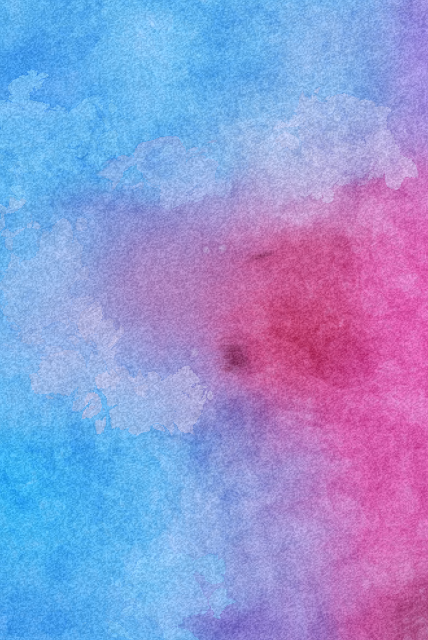
This background is drawn by a Shadertoy shader. Its source:

```glsl
// Grunge watercolour paper: blue washes on the left bleed through lilac into magenta on the right.

const vec3 BLUE = vec3(.37, .71, .94);
const vec3 DEEP_BLUE = vec3(.2, .56, .91);
const vec3 CYAN = vec3(.2, .71, .96);
const vec3 SKY = vec3(.49, .78, .96);
const vec3 LILAC = vec3(.61, .56, .82);
const vec3 VIOLET = vec3(.5, .4, .77);
const vec3 PALE = vec3(.77, .75, .89);
const vec3 MIST = vec3(.64, .71, .91);
const vec3 MAUVE = vec3(.69, .5, .73);
const vec3 PINK = vec3(.84, .39, .7);
const vec3 HOT_PINK = vec3(.9, .38, .72);
const vec3 CRIMSON = vec3(.77, .26, .45);
const vec3 STAIN = vec3(.45, .13, .3);

const float WARP = .024;   // raggedness of the wash borders
const float BLOOM = .36;   // contrast of the scattered drops
const float MOTTLE = .28;  // contrast of the pigment clouds
const float LOBES = .11;   // depth of the scalloped borders
const float GRAIN = .21;   // contrast of the paper tooth

vec2 hash2(vec2 cell) {
  vec3 a = fract(cell.xyx * vec3(.1031, .103, .0973));
  a += dot(a, a.yzx + 33.33);
  return fract((a.xx + a.yz) * a.zy);
}

float valueNoise(vec2 p) {
  vec2 i = floor(p), f = smoothstep(0., 1., p - i);
  float low = mix(hash2(i).x, hash2(i + vec2(1, 0)).x, f.x);
  float high = mix(hash2(i + vec2(0, 1)).x, hash2(i + 1.).x, f.x);
  return mix(low, high, f.y);
}

// Layered sines, each octave rotated and bent by itself
float ripple(vec2 p) {
  float sum = 0., amp = .5;
  for (int i = 0; i < 6; i++) {
    p = mat2(.8, .6, -.6, .8) * p * 1.8 + 1.7;
    p += .9 * sin(p.yx * 1.1);
    sum += amp * sin(p.x) * cos(p.y * .7);
    amp *= .62;
  }
  return sum;
}

// Cellular drops: overlapping tinted discs with a dried rim
float drops(vec2 p, float scale) {
  vec2 g = p * scale, cell = floor(g);
  float soft = max(.02, 1.2 * scale / iResolution.x), tone = 0.;
  for (int k = 0; k < 9; k++) {
    vec2 id = cell + vec2(k % 3 - 1, k / 3 - 1);
    vec2 h = hash2(id + scale * 7.), shape = hash2(id + 61. + scale);
    float d = length(g - id - .1 - .8 * h) - mix(.12, .62, shape.x);
    tone += (shape.y - .5) * smoothstep(soft, -soft, d);
    tone -= .16 * exp(-d * d / (soft * soft * 2.));
  }
  return tone;
}

// Soft pool of pigment; area holds centre and radii
void wash(inout vec3 c, vec2 p, vec4 area, vec3 tint, float strength) {
  vec2 d = (p - area.xy) / area.zw;
  c = mix(c, tint, strength * exp(-dot(d, d)));
}

// Torn pool with a faint rim; lobes push its border in and out
void blot(inout vec3 c, vec2 p, vec4 area, vec3 tint, float strength, float lobes) {
  float d = (length((p - area.xy) / area.zw) - 1.) * min(area.z, area.w) - LOBES * lobes;
  float body = smoothstep(.005, -.005, d) * mix(.6, 1., smoothstep(-.12, 0., d));
  c = mix(c, tint, strength * body * clamp(.85 + .5 * lobes, .3, 1.1));
  c = mix(c, c * c, .13 * exp(-pow(abs(d - .004) / .005, 2.)));
}

void mainImage(out vec4 fragColor, in vec2 fragCoord) {
  vec2 p = fragCoord / iResolution.xy * vec2(1, 1.5);
  vec2 q = p + WARP * vec2(ripple(p * 4.), ripple(p * 4. + 9.));
  vec2 torn = q + .04 * vec2(ripple(p * 9. + 3.), ripple(p * 9. + 20.));
  vec2 edge = mix(q, torn, .35);
  float lobes = drops(edge, 9.) + .6 * drops(edge, 19.) + .1;

  // Curved border between the cold and warm halves
  float bend = (q.y - .8) / .3;
  float side = torn.x - .67 + .29 * exp(-bend * bend) - .4 * smoothstep(.95, 1.25, q.y);
  vec3 c = mix(BLUE, LILAC, smoothstep(-.3, .03, side));
  c = mix(c, PINK, smoothstep(-.03, .25, side));

  // Cold pools
  wash(c, torn, vec4(.08, 1.32, .15, .12), DEEP_BLUE, .85);
  wash(c, torn, vec4(.33, 1.38, .22, .13), SKY, .5);
  wash(c, torn, vec4(.78, 1.4, .16, .14), MIST, .65);
  wash(c, torn, vec4(.27, .98, .16, .07), vec3(.42, .51, .83), .7);
  wash(c, q, vec4(.02, .38, .2, .24), CYAN, .85);
  wash(c, q, vec4(.04, .04, .2, .09), DEEP_BLUE, .6);
  wash(c, torn, vec4(.16, .72, .17, .19), MIST, .75);
  wash(c, torn, vec4(.48, .24, .1, .18), MIST, .65);
  wash(c, torn, vec4(.57, .04, .17, .07), VIOLET, .7);
  wash(c, q, vec4(1, 1.34, .1, .25), VIOLET + .1, .75);

  // Warm pools
  wash(c, q, vec4(.42, .84, .21, .16), MAUVE, .8);
  wash(c, q, vec4(.98, .75, .17, .3), HOT_PINK, .75);
  wash(c, torn, vec4(.7, .74, .15, .17), CRIMSON, .8);
  wash(c, torn, vec4(.72, .93, .13, .07), CRIMSON, .4);
  wash(c, q, vec4(1, .02, .13, .13), STAIN + .1, .6);

  // Pale clouds and light blue bays
  wash(c, torn, vec4(.7, 1.12, .25, .15), PALE, .75);
  blot(c, torn, vec4(.78, 1.16, .14, .1), PALE + .05, .45, lobes);
  blot(c, torn, vec4(.1, 1.18, .16, .08), SKY, .6, lobes);
  blot(c, torn, vec4(.35, 1.09, .1, .05), MIST, .6, lobes);
  blot(c, torn, vec4(.1, .82, .09, .11), PALE, .3, lobes);
  blot(c, torn, vec4(.34, .56, .09, .08), PALE, .55, lobes);
  blot(c, torn, vec4(.21, .63, .09, .05), PALE, .4, lobes);
  blot(c, torn, vec4(.39, .11, .09, .08), SKY, .45, lobes);

  // Scattered drops and mottling, calmer in the middle
  vec2 calm = (p - vec2(.42, .8)) / vec2(.22, .24);
  float tone = .04 + MOTTLE * ripple(p * 9. + 5.);
  for (float scale = 4.; scale < 70.; scale *= 1.75)
    tone += BLOOM * drops(edge, scale) * smoothstep(-.35, .35, ripple(p * 2. + scale));
  tone *= 1. - .8 * exp(-dot(calm, calm));
  c = mix(c, mix(c * 1.2, PALE + .05, .65), clamp(tone, 0., .6));
  c = mix(c, c * c, clamp(-tone, 0., .6));

  // Dark stains and small light drips
  wash(c, torn, vec4(.565, .66, .032, .028), STAIN, .75);
  wash(c, torn, vec4(.62, .9, .018, .016), STAIN, .55);
  blot(c, p, vec4(.482, .914, .007, .007), PALE, .5, 0.);
  blot(c, p, vec4(.52, .918, .008, .008), PALE, .5, 0.);
  blot(c, p, vec4(.455, .674, .009, .009), PALE, .5, 0.);

  // Paper tooth with slanted fibres
  vec2 fibre = mat2(.87, -.5, .5, .87) * p * vec2(150, 340);
  c += GRAIN * (.65 * valueNoise(p * 330.) + .35 * valueNoise(fibre) - .5);
  fragColor = vec4(clamp(c, 0., 1.), 1);
}
```
